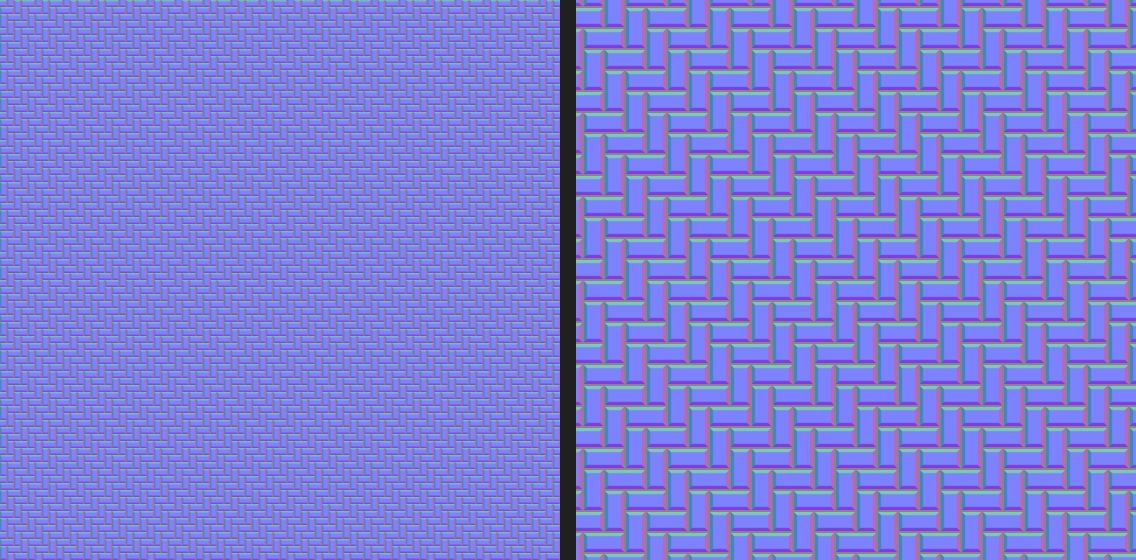
Left, the full canvas; right, a detail of the centre.
This texture map is drawn by a Shadertoy shader. Its source:

```glsl
// Tangent-space normal map of a herringbone floor made of 2:1 bricks.
// Each cell of an 80 x 80 grid is one half of a brick; the distances to the
// four brick sides select mortar, a mitred bevel or the flat face.

const float CELLS = 80.0;         // a multiple of 4, so the weave wraps
const float MORTAR = 0.048;       // half joint width, in cells
const float BEVEL = 0.196;        // distance at which the flat face begins
const int SAMPLES = 4;            // antialiasing samples per axis

const vec3 FACE_COLOR   = vec3(0.49, 0.51, 1.00);
const vec3 MORTAR_COLOR = vec3(0.55, 0.51, 0.55);
const vec3 LEFT_COLOR   = vec3(0.25, 0.53, 0.76);
const vec3 RIGHT_COLOR  = vec3(0.73, 0.40, 0.73);
const vec3 BOTTOM_COLOR = vec3(0.50, 0.24, 0.86);
const vec3 TOP_COLOR    = vec3(0.47, 0.80, 0.71);

// Distances to the left, right, bottom and top sides of the brick at p.
vec4 brickSides(vec2 p) {
    vec2 cell = floor(p);
    vec2 f = p - cell;
    // 0, 1: left and right half of a flat brick; 2, 3: lower and upper half
    // of an upright one.
    int part = int(mod(cell.x + cell.y + 2.0, 4.0));
    vec4 sides = vec4(f.x, 1.0 - f.x, f.y, 1.0 - f.y);
    // The side shared with the other half lies one cell farther away.
    return sides + vec4(part == 1, part == 0, part == 3, part == 2);
}

// Colour of the bevel that belongs to the nearest side.
vec3 bevelColor(vec4 sides) {
    vec3 across = sides.x < sides.y ? LEFT_COLOR : RIGHT_COLOR;
    vec3 upright = sides.z < sides.w ? BOTTOM_COLOR : TOP_COLOR;
    return min(sides.x, sides.y) < min(sides.z, sides.w) ? across : upright;
}

// Mortar, bevel or face, by distance from the brick outline.
vec3 brickColor(vec4 sides) {
    float edge = min(min(sides.x, sides.y), min(sides.z, sides.w));
    vec3 color = mix(MORTAR_COLOR, bevelColor(sides), step(MORTAR, edge));
    return mix(color, FACE_COLOR, smoothstep(BEVEL - 0.03, BEVEL + 0.03, edge));
}

void mainImage(out vec4 fragColor, in vec2 fragCoord) {
    // Average a small grid of samples over the pixel.
    vec3 sum = vec3(0.0);
    for (int j = 0; j < SAMPLES; j++) {
        for (int i = 0; i < SAMPLES; i++) {
            vec2 offset = (vec2(i, j) + 0.5) / float(SAMPLES) - 0.5;
            vec2 uv = (fragCoord + offset) / iResolution.xy;
            sum += brickColor(brickSides(uv * CELLS));
        }
    }
    fragColor = vec4(sum / float(SAMPLES * SAMPLES), 1.0);
}
```
